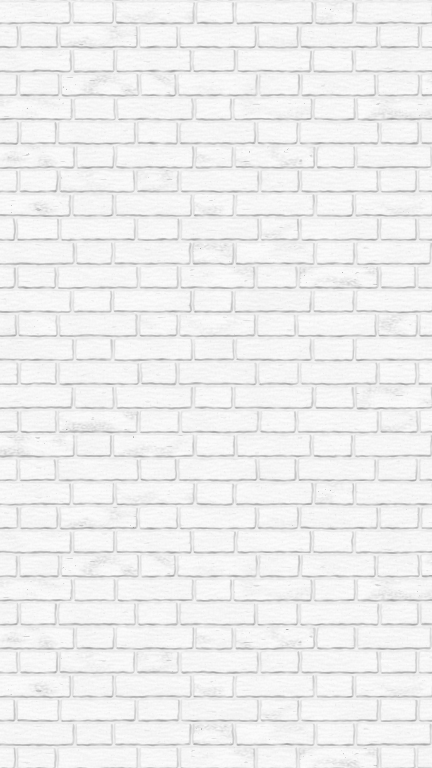
A Shadertoy shader for this texture:

```glsl
float hash(vec2 p) {
    vec3 q = fract(vec3(p.xyx) * 0.1031);
    q += dot(q, q.yzx + 33.33);
    return fract((q.x + q.y) * q.z);
}

// Gradient noise, roughly -0.7 to 0.7
float corner(vec2 cell, vec2 offset) {
    float angle = 6.2832 * hash(cell);
    return dot(vec2(cos(angle), sin(angle)), offset);
}

float noise(vec2 p) {
    vec2 i = floor(p), f = p - i;
    vec2 w = f * f * f * (f * (f * 6.0 - 15.0) + 10.0);
    vec2 e = vec2(1, 0);
    return mix(mix(corner(i, f), corner(i + e, f - e), w.x),
               mix(corner(i + e.yx, f - e.yx), corner(i + 1.0, f - 1.0), w.x), w.y);
}

// Left and right joints of the brick around x; long and short bricks alternate
vec2 brickSpan(float x, float row) {
    float start = mod(row, 2.0) < 0.5 ? 3.06 : 0.74;
    float period = floor((x - start) / 4.99);
    vec2 span = vec2(-1e3, 1e3);
    for (int i = -2; i < 4; i++) {
        float pair = period + floor(float(i) / 2.0);
        float second = mod(float(i), 2.0);
        float jitter = hash(vec2(pair * 2.0 + second + 40.0, row + 7.0)) - 0.5;
        float joint = start + pair * 4.99 + second * 1.68 + jitter * 0.18;
        if (joint <= x) span.x = max(span.x, joint);
        else span.y = min(span.y, joint);
    }
    return span;
}

void mainImage(out vec4 fragColor, in vec2 fragCoord) {
    // One unit is one course, measured down from the top edge
    float px = 17.96 / iResolution.x;
    vec2 p = vec2(fragCoord.x, iResolution.y - fragCoord.y) * px - vec2(0.0, 0.02);
    vec2 wall = p + 0.04 * vec2(noise(p * 1.7 + 50.0), noise(p * vec2(0.9, 1.5) + 90.0))
                  + 0.03 * noise(p * 4.0 + 20.0);

    // The wear pattern returns every twenty courses
    float row = mod(floor(wall.y), 20.0);
    vec2 q = vec2(wall.x, row + fract(wall.y));
    vec2 span = brickSpan(wall.x, row);
    float id = hash(vec2(floor(span.x * 2.0) + 30.0, row + 3.0));

    // Rounded brick distance
    vec2 c = vec2(wall.x - 0.5 * (span.x + span.y), fract(wall.y) - 0.5);
    vec2 e = abs(c) - vec2(0.5 * (span.y - span.x), 0.5) + 0.075;
    vec2 r = e + 0.08;
    float d = length(max(r, 0.0)) + min(max(r.x, r.y), 0.0) - 0.08;
    float face = 1.0 - smoothstep(-0.5 * px, 0.5 * px, d);

    // Painted face: brush grain, faint clouds and ridges lit from above
    vec2 grain = q * vec2(2.6, 8.0) + 11.0;
    float relief = noise(grain) - noise(grain + vec2(0.0, 0.5));
    float tone = 0.968 + 0.008 * (id - 0.5) + 0.026 * relief
               + 0.02 * noise(q * 12.0) + 0.014 * noise(q * vec2(0.7, 1.4));

    // Some bricks carry gritty stains, thin cracks or small pits
    float worn = smoothstep(0.7, 1.0, id);
    float stain = smoothstep(-0.1, 0.5, noise(q * vec2(0.9, 2.0) + 70.0));
    tone -= worn * stain * (0.07 + 0.12 * noise(q * vec2(7.0, 12.0)));
    float crack = smoothstep(0.42, 0.56, noise(q * vec2(2.2, 8.0) + 30.0));
    tone -= crack * (0.04 + 0.1 * worn);
    float pits = smoothstep(0.4, 0.55, noise(q * vec2(10.0, 9.0) + 60.0));
    tone -= pits * (0.03 + 0.35 * worn * smoothstep(0.2, 0.4, noise(q * 1.3 + 15.0)));

    // Pale mortar with a soft shadow, strongest under the brick
    float mortar = 0.945 + 0.03 * noise(q * 6.0 + 35.0);
    tone = mix(mortar, tone, face);
    float side = smoothstep(-0.04, 0.04, e.x - e.y);
    float weight = mix(c.y > 0.0 ? 1.0 : 0.12, c.x > 0.0 ? 0.55 : 0.25, side);
    weight *= 0.95 + 0.9 * noise(q * vec2(2.3, 2.0) + 25.0);
    float line = 1.0 - smoothstep(0.01, 0.03 + px, abs(d - 0.015));
    tone -= 0.2 * weight * line + 0.02 * weight * exp(-abs(d) * 14.0);

    fragColor = vec4(vec3(clamp(tone, 0.0, 0.985)), 1.0);
}
```
